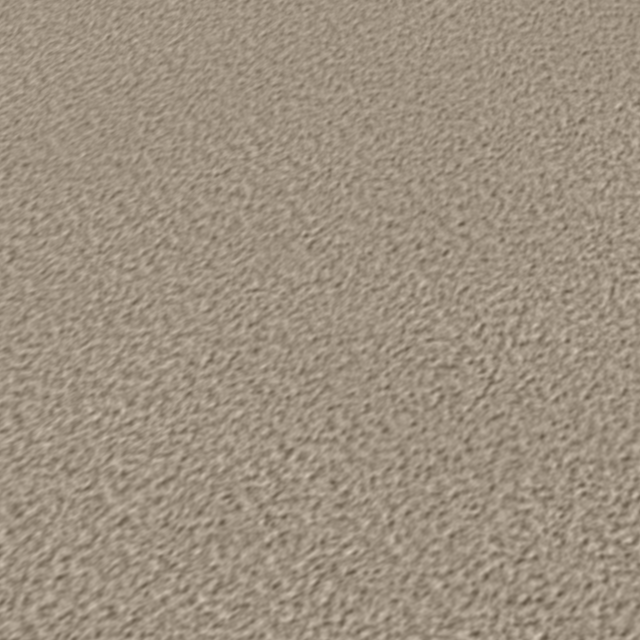
Write a three.js fragment shader that draws this texture.

```glsl
// Fine beige woven grain on a surface that recedes towards the top.
// Slanted gradient noise gives soft ridges; a jittered lattice of embossed
// pits gives the weave. Broad noise varies the relief from patch to patch.
#define BASE_COLOR vec3(0.632, 0.582, 0.518)
#define CELLS 62.0         // weave cells across the lower edge
#define RECESSION 0.36     // how much the grain shrinks towards the top
#define SLANT 0.62         // direction of the strokes, in radians
#define JITTER 0.75        // irregularity of the pits
#define RIDGE_DEPTH 0.165
#define FINE_DEPTH 0.065
#define PIT_DEPTH 0.135
#define NEAR_CONTRAST 1.25
#define FAR_CONTRAST 0.72

varying vec2 vUv;

vec2 hash2(vec2 p) {
  vec3 h = fract(vec3(p.xyx) * vec3(0.1031, 0.1030, 0.0973));
  h += dot(h, h.yzx + 33.33);
  return fract((h.xx + h.yz) * h.zy);
}

// Dot product of a random unit gradient with the offset from its corner
float cornerSlope(vec2 corner, vec2 offset) {
  float angle = 6.28318 * hash2(corner).x;
  return dot(vec2(cos(angle), sin(angle)), offset);
}

float gradientNoise(vec2 p) {
  vec2 i = floor(p), f = fract(p);
  vec2 u = f * f * f * (f * (f * 6.0 - 15.0) + 10.0);
  vec2 e = vec2(1.0, 0.0);
  float low = mix(cornerSlope(i, f), cornerSlope(i + e, f - e), u.x);
  float high = mix(cornerSlope(i + e.yx, f - e.yx),
                   cornerSlope(i + e.xx, f - e.xx), u.x);
  return mix(low, high, u.y);
}

// Coordinates along and across the strokes
vec2 slanted(vec2 p) {
  float c = cos(SLANT), s = sin(SLANT);
  return vec2(c * p.x + s * p.y, c * p.y - s * p.x);
}

// Dark oval pits, each with a paler lip beside it
float embossedPits(vec2 p) {
  vec2 cell = floor(p);
  float sum = 0.0;
  for (int y = -1; y <= 1; y++) {
    for (int x = -1; x <= 1; x++) {
      vec2 id = cell + vec2(float(x), float(y));
      vec2 center = id + 0.5 + JITTER * (hash2(id + 200.0) - 0.5);
      float depth = hash2(id + 417.0).y;
      vec2 q = slanted(p - center) * vec2(2.2, 3.6);
      vec2 lip = q - vec2(-0.3, 1.5);
      sum += depth * (exp(-dot(q, q)) - 0.5 * exp(-dot(lip, lip)));
    }
  }
  return sum;
}

void main() {
  // Receding surface: the grain shrinks evenly in both directions
  float nearness = 1.0 - RECESSION * vUv.y;
  vec2 surface = CELLS * vec2((vUv.x - 0.5) / nearness, -log(nearness) / RECESSION);
  surface += 0.5 * vec2(gradientNoise(surface * 0.15 + 31.0),
                        gradientNoise(surface * 0.15 + 77.0));

  // Ridges, fine grain and pits
  vec2 stroke = slanted(surface);
  float ridges = gradientNoise(stroke * vec2(0.9, 1.55) + 120.0);
  float fine = gradientNoise(stroke * vec2(1.9, 2.7) + 310.0);
  float pits = embossedPits(surface);

  // Relief fades with distance and varies in broad, flat patches
  float patches = gradientNoise(vUv * vec2(2.5, 5.0) + 9.0);
  float contrast = mix(NEAR_CONTRAST, FAR_CONTRAST, vUv.y) * (1.0 + 0.4 * patches);
  float weave = 1.0 + 0.35 * (vUv.x - 0.5) - 0.5 * patches;
  float relief = RIDGE_DEPTH * ridges + FINE_DEPTH * fine - PIT_DEPTH * weave * pits;

  gl_FragColor = vec4(BASE_COLOR + contrast * relief + 0.012 * patches, 1.0);
}
```
